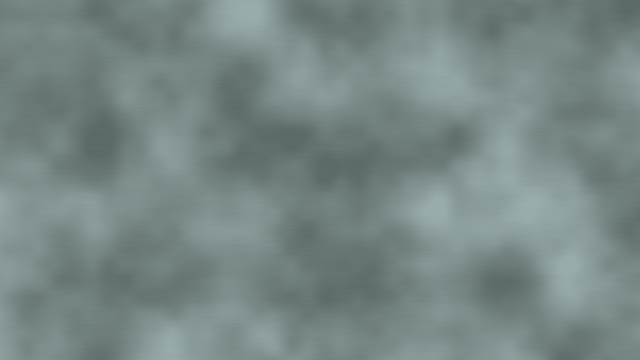
Reproduce this texture procedurally as a Shadertoy shader.

```glsl
// Soft grey-green mottled clouds with a faint horizontal brushed grain

float hash(vec2 p) {
    return fract(sin(dot(p, vec2(127.1, 311.7))) * 43758.5453);
}

// Smoothly interpolated lattice noise, 0 to 1
float valueNoise(vec2 p) {
    vec2 cell = floor(p);
    vec2 f = fract(p);
    f = f * f * (3.0 - 2.0 * f);
    float low = mix(hash(cell), hash(cell + vec2(1.0, 0.0)), f.x);
    float high = mix(hash(cell + vec2(0.0, 1.0)), hash(cell + vec2(1.0, 1.0)), f.x);
    return mix(low, high, f.y);
}

// Three octaves, dominated by the broad blotches
float clouds(vec2 p) {
    float sum = 0.0;
    float total = 0.0;
    float weight = 1.0;
    for (int i = 0; i < 3; i++) {
        sum += weight * valueNoise(p);
        total += weight;
        p = p * 2.0 + vec2(17.3, 9.7);
        weight *= 0.45;
    }
    return sum / total;
}

void mainImage(out vec4 fragColor, in vec2 fragCoord) {
    vec2 uv = fragCoord / iResolution.y;

    // Broad mottling, centred on the middle tone
    float tone = 0.48 + 2.3 * (clouds(uv * 5.4 + vec2(21.4, 33.8)) - 0.5);

    // Thin, barely visible horizontal streaks
    float grain = valueNoise(uv * vec2(26.0, 210.0) + 40.0) - 0.5;

    vec3 shadow = vec3(0.400, 0.458, 0.452);
    vec3 light = vec3(0.560, 0.630, 0.628);
    vec3 color = mix(shadow, light, clamp(tone, -0.25, 1.25));
    color += 0.012 * grain;

    fragColor = vec4(color, 1.0);
}
```
